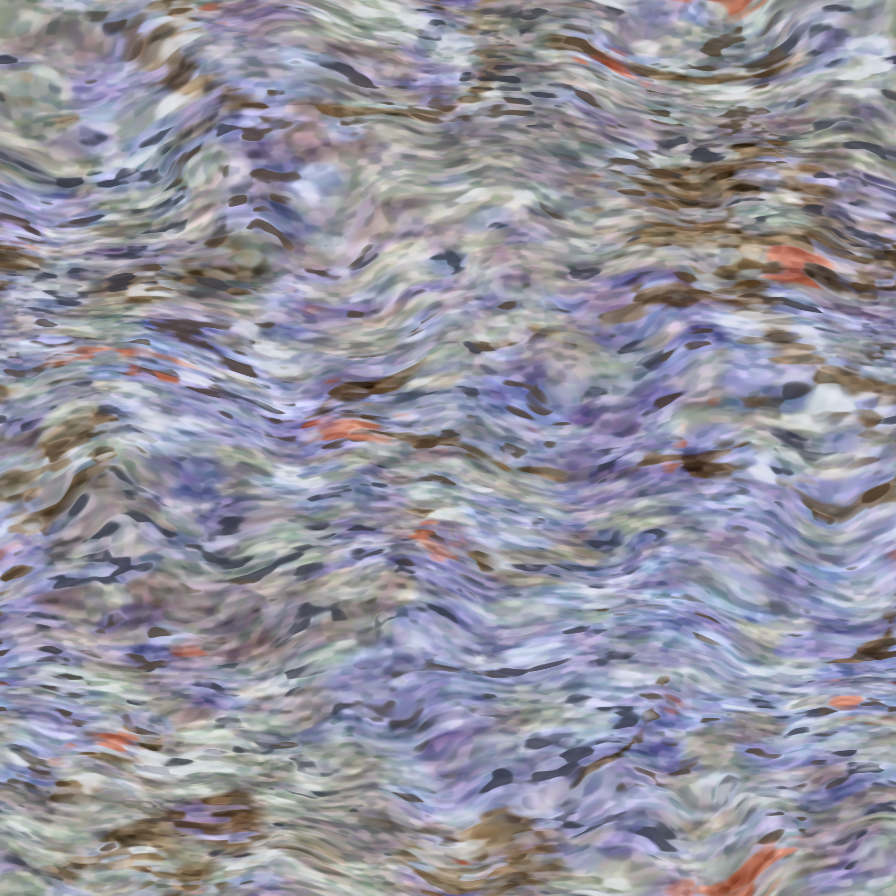
This texture is drawn by a three.js fragment shader. Its source:

```glsl
// Rippled shallow water: lavender, blue and grey glints over brown stones.
// Soft cellular noise, stretched sideways and bent by layered sines, gives
// the colour patches, brush-like streaks, broken dark veins and bright spots.
varying vec2 vUv;

const float TAU = 6.2831853;

vec3 hash3(vec2 p) {
  vec3 h = fract(vec3(p.xyx) * vec3(0.1031, 0.1030, 0.0973));
  h += dot(h, h.yxz + 33.33);
  return fract((h.xxy + h.yzz) * h.zyx);
}

// Wrapping cellular noise: three random values blended between near cells.
vec3 cells(vec2 uv, vec2 count, float crispness) {
  vec2 p = uv * count;
  vec2 home = floor(p);
  vec3 sum = vec3(0.0);
  float total = 0.0;
  for (int j = -1; j <= 1; j++) {
    for (int i = -1; i <= 1; i++) {
      vec2 cell = home + vec2(float(i), float(j));
      vec2 id = mod(cell, count) + count.yx * 1.37;
      vec2 away = cell + 0.1 + 0.8 * hash3(id + 71.7).xy - p;
      float weight = exp(-crispness * dot(away, away));
      sum += weight * hash3(id);
      total += weight;
    }
  }
  return sum / total;
}

// Bends the surface gently so that streaks roll and mostly climb to the right.
vec2 flow(vec2 uv) {
  vec2 turn = TAU * uv;
  float swell = 0.022 * sin(turn.x + 2.0 * turn.y + 0.6)
              + 0.011 * sin(3.0 * turn.x - turn.y + 2.0)
              + 0.003 * sin(7.0 * turn.x + 3.0 * turn.y);
  vec2 bend = cells(uv, vec2(6.0, 8.0), 4.0).xy - 0.5;
  vec2 wobble = cells(uv, vec2(17.0, 25.0), 4.0).xy - 0.5;
  return uv - vec2(0.0, swell) + 0.034 * bend + 0.014 * wobble;
}

void main() {
  vec2 q = flow(vUv);
  vec3 broad = cells(q, vec2(3.0, 8.0), 5.0);
  vec3 patches = cells(q, vec2(11.0, 18.0), 6.0);
  vec3 dabs = cells(q, vec2(21.0, 62.0), 7.0);
  vec3 streaks = cells(q, vec2(39.0, 127.0), 7.0);
  vec3 grain = cells(q, vec2(83.0, 211.0), 6.0);
  float ragged = 0.6 * (dabs.z - 0.5) + 0.6 * (streaks.z - 0.5);

  // Water tint: warm grey to blue, with faint pink, green and violet patches
  float blueness = 0.5 * patches.x + 0.35 * broad.x + 0.3 * dabs.y - 0.08;
  vec3 color = mix(vec3(0.63, 0.615, 0.62), vec3(0.575, 0.61, 0.755),
                   smoothstep(0.28, 0.72, blueness));
  color += (patches - 0.5) * vec3(0.07, 0.04, 0.05);
  color += (dabs.zxy - 0.5) * vec3(0.07, 0.04, 0.07);
  color += (grain - 0.5) * 0.05;

  // Light and shade of the streaks
  float shade = 0.20 * (dabs.x - 0.5) + 0.24 * (streaks.x - 0.5)
              + 0.17 * (grain.x - 0.5) + 0.12 * (patches.y - 0.5);
  color += shade;

  // Fine parallel ripples in a few places
  float rippled = smoothstep(0.55, 0.75, broad.z);
  color += 0.035 * rippled * sin(TAU * (88.0 * q.y + 5.0 * q.x) + 3.0 * dabs.x);

  // Brown stones along broken veins, denser in the upper part
  float upper = 0.5 + 0.5 * cos(TAU * (vUv.y - 0.8));
  float vein = abs(broad.y - 0.5) + 0.2 * ragged;
  float brown = 1.0 - smoothstep(0.0, 0.04 + 0.05 * upper, vein);
  brown *= smoothstep(0.3, 0.65, patches.z + 0.25 * upper);
  vec3 stone = mix(vec3(0.30, 0.25, 0.17), vec3(0.60, 0.45, 0.29), streaks.y);
  color = mix(color, stone + shade, 0.75 * brown);

  // Thin dark strokes, brown or slate
  float stroke = 0.35 * dabs.y + 0.5 * streaks.y + 0.15 * grain.y;
  stroke += 0.15 * (broad.z - 0.5) + 0.08 * brown;
  vec3 ink = mix(vec3(0.19, 0.20, 0.25), vec3(0.28, 0.22, 0.16),
                 smoothstep(0.4, 0.6, patches.z));
  color = mix(color, ink, 0.75 * smoothstep(0.66, 0.84, stroke));

  // Rare orange-red splashes and white glints with ragged edges
  float splash = smoothstep(0.92, 1.06, patches.z + 0.35 * ragged);
  color = mix(color, vec3(0.76, 0.43, 0.32) + shade, 0.8 * splash);
  float glint = 0.4 * patches.y + 0.3 * dabs.x + 0.3 * streaks.x;
  color = mix(color, vec3(0.86, 0.87, 0.90), 0.7 * smoothstep(0.67, 0.86, glint));

  gl_FragColor = vec4(clamp(color, 0.0, 1.0), 1.0);
}
```
